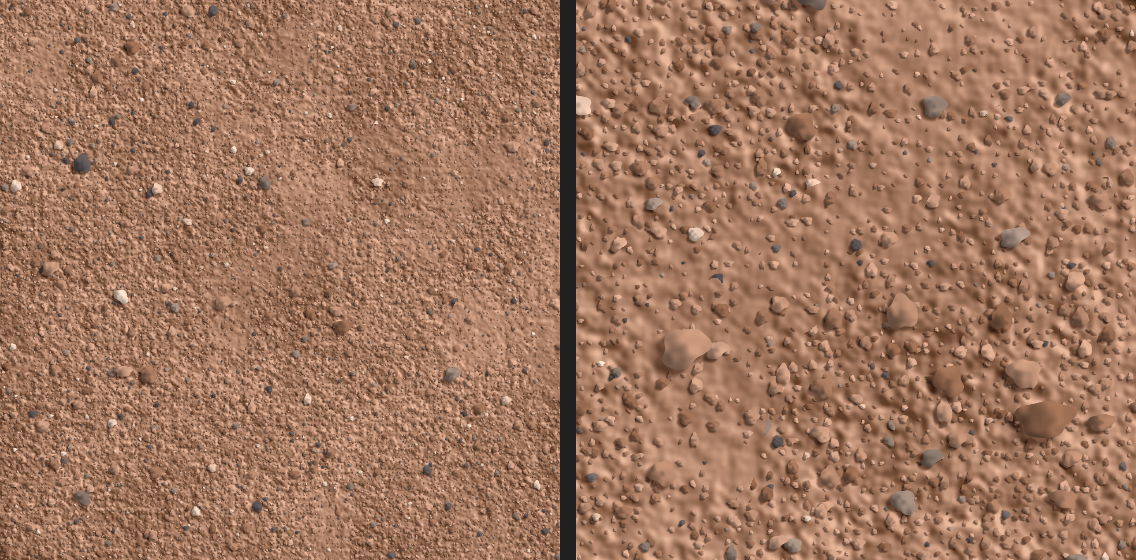
Left: the whole. Right: its middle third, enlarged.
This texture is drawn by a Shadertoy shader. Its source:

```glsl
// Dry gravelly soil seen from above in low sun from the upper right.
// Lit noise makes the sand; five layers of jittered cells scatter stones,
// from fine grit to large pebbles, each with a domed body and a cast shadow.

const vec3 UMBER = vec3(0.43, 0.28, 0.19);
const vec3 SAND = vec3(0.87, 0.68, 0.57);
const vec3 RUST = vec3(0.55, 0.38, 0.28);
const vec3 TAN = vec3(0.83, 0.65, 0.55);
const vec3 SLATE = vec3(0.38, 0.35, 0.35);
const vec3 GREY = vec3(0.58, 0.50, 0.45);
const vec3 CHALK = vec3(0.90, 0.82, 0.75);
const vec3 SHADOW_TINT = vec3(0.53, 0.46, 0.41);
const vec2 SUN = vec2(0.78, 0.62);
const int LAYERS = 5;

float hash(vec2 p) {
    return fract(sin(dot(p, vec2(127.1, 311.7))) * 43758.5453);
}

float valueNoise(vec2 p) {
    vec2 cell = floor(p);
    vec2 f = fract(p);
    f = f * f * (3.0 - 2.0 * f);
    float low = mix(hash(cell), hash(cell + vec2(1, 0)), f.x);
    float high = mix(hash(cell + vec2(0, 1)), hash(cell + vec2(1, 1)), f.x);
    return mix(low, high, f.y);
}

float fbm(vec2 p) {
    float sum = 0.0;
    float weight = 0.5;
    for (int i = 0; i < 4; i++) {
        sum += weight * valueNoise(p);
        p = p * 2.03 + 17.3;
        weight *= 0.5;
    }
    return sum / 0.9375;
}

// Slope of the noise towards the sun: positive on lit faces
float relief(vec2 p) {
    return valueNoise(p) - valueNoise(p + SUN * 0.6);
}

vec3 soilColor(vec2 uv, float sandiness) {
    float rough = 1.0 - 0.5 * sandiness;
    float bumps = 0.35 * relief(uv * 55.0) + 0.9 * relief(uv * 125.0) + 0.75 * relief(uv * 235.0);
    float stain = 0.5 * (fbm(uv * 9.0 + 4.0) - 0.5);
    float tone = 0.51 + rough * bumps + stain + 0.06 * sandiness;
    return mix(UMBER, SAND, clamp(tone, -0.1, 1.1));
}

// Mostly earthy stones; oddShare of them are slate, grey or chalk
vec3 stoneColor(float pick, float tone, float oddShare) {
    vec3 earthy = mix(RUST, TAN, tone);
    float kind = pick / oddShare;
    if (kind < 0.35) return SLATE * (0.85 + 0.3 * tone);
    if (kind < 0.75) return GREY * (0.85 + 0.3 * tone);
    if (kind < 1.0) return mix(TAN, CHALK, 0.4 + 0.6 * tone);
    return earthy;
}

// Signed distance to a flattened, knobbly outline
float stoneDistance(vec2 p, float radius, float turn, float squash) {
    float c = cos(turn);
    float s = sin(turn);
    vec2 q = mat2(c, -s, s, c) * p;
    q.y *= squash;
    float a = atan(q.y, q.x);
    float knobs = 0.11 * sin(3.0 * a + turn * 5.0) + 0.07 * sin(5.0 * a + turn * 9.0);
    return length(q) - radius * (1.0 + knobs);
}

vec3 addStones(vec3 ground, vec2 uv, float count, float share, float size, float oddShare, float pixel) {
    vec2 p = uv * count;
    vec2 home = floor(p);
    float edge = 0.75 * pixel * count;
    vec3 col = ground;
    for (int y = -1; y <= 1; y++)
    for (int x = -1; x <= 1; x++) {
        vec2 cell = home + vec2(x, y);
        vec2 id = cell + floor(count * 1.37);
        if (hash(id) > share) continue;
        vec2 jitter = vec2(hash(id + 11.3), hash(id + 23.7));
        vec2 d = p - cell - mix(vec2(0.2), vec2(0.8), jitter);
        float big = hash(id + 37.1);
        float radius = size * mix(0.42, 1.0, big * big);
        float turn = 6.283 * hash(id + 41.9);
        float squash = mix(1.0, 1.7, hash(id + 53.3));

        // Shadow falls away from the sun
        float shadow = stoneDistance(d + SUN * radius * 0.42, radius, turn, squash);
        float blur = edge + radius * 0.15;
        float shade = 1.0 - smoothstep(-blur, blur, shadow);
        col *= mix(vec3(1.0), SHADOW_TINT, shade * 0.9);

        // Domed body with a mottled surface
        float body = stoneDistance(d, radius, turn, squash);
        float facing = dot(d / radius, SUN) + 0.7 * (valueNoise(d / radius * 2.5 + id) - 0.5);
        float light = mix(0.62, 1.09, smoothstep(-0.85, 0.25, facing));
        light += 0.16 * (valueNoise(uv * 190.0) - 0.5);
        vec3 stone = stoneColor(hash(id + 67.7), hash(id + 71.1), oddShare) * light;
        col = mix(col, stone, 1.0 - smoothstep(-edge, edge, body));
    }
    return col;
}

void mainImage(out vec4 fragColor, in vec2 fragCoord) {
    vec2 uv = fragCoord / iResolution.y;
    float pixel = 1.0 / iResolution.y;
    float sandiness = smoothstep(0.52, 0.72, fbm(uv * 6.0 + 2.7));
    vec3 col = soilColor(uv, sandiness);

    // Fine grit first, the largest pebbles last
    for (int i = 0; i < LAYERS; i++) {
        float k = float(i) / float(LAYERS - 1);
        float count = 150.0 * pow(0.57, float(i));
        float share = mix(0.62, 0.22, k) * (1.0 - 0.55 * sandiness);
        col = addStones(col, uv, count, share, mix(0.42, 0.27, k), mix(0.07, 0.32, k), pixel);
    }
    fragColor = vec4(clamp(col, 0.0, 1.0), 1.0);
}
```
